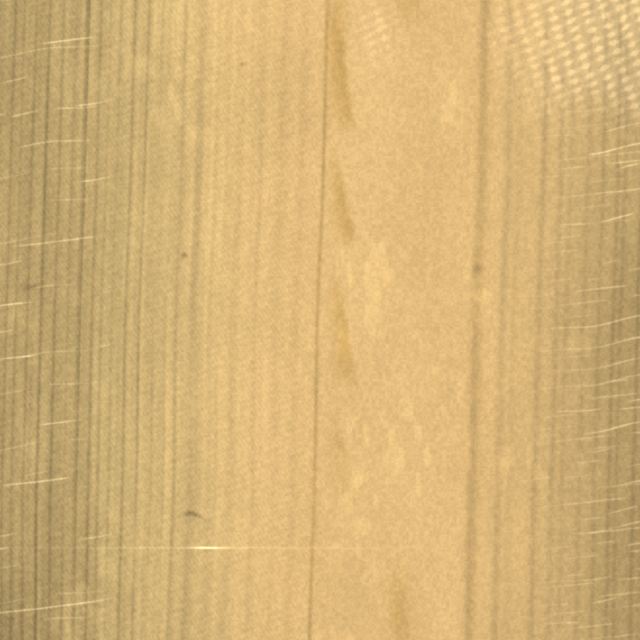
Give the GLSL for this texture, as a WebGL 1 fragment shader.

```glsl
precision highp float;
// Planed softwood board: leaning vertical growth rings around a clear golden band,
// shaded towards both sides, with saw scratches, flame figure and a glossy corner.
// Rings are jittered 1D cells; grain is value noise; scratches are broken sloped rows.
uniform vec2 u_resolution;

float hash(vec2 p) {
  vec3 q = fract(vec3(p.xyx) * 0.1031);
  q += dot(q, q.yzx + 33.33);
  return fract((q.x + q.y) * q.z);
}

float noise(vec2 p) {
  vec2 i = floor(p), f = fract(p);
  f = f * f * (3.0 - 2.0 * f);
  return mix(mix(hash(i), hash(i + vec2(1, 0)), f.x),
             mix(hash(i + vec2(0, 1)), hash(i + vec2(1, 1)), f.x), f.y);
}

float fbm(vec2 p) {
  float sum = 0.0, amp = 0.5;
  for (int i = 0; i < 4; i++) {
    sum += amp * noise(p);
    p = p * 2.03 + 17.1;
    amp *= 0.5;
  }
  return sum;
}

// Soft dark rings, one per unit of q, with random offset and strength
float rings(float q, float width) {
  float sum = 0.0;
  for (int k = -1; k <= 1; k++) {
    float id = floor(q) + float(k);
    float d = (q - id - 0.25 - 0.5 * hash(vec2(id, 3.0))) / width;
    sum += exp(-d * d) * (0.35 + 0.65 * hash(vec2(id, 9.0)));
  }
  return sum;
}

// Thin bright rows rising to the right, broken along x
float scratches(vec2 p, float spacing, float seed) {
  float row = (p.y - 0.13 * p.x) / spacing + 0.25 * noise(vec2(p.x * 14.0, seed));
  float id = floor(row);
  float d = (fract(row) - 0.3 - 0.4 * hash(vec2(id, seed))) * spacing / 0.0018;
  float gaps = smoothstep(0.35, 0.75, noise(vec2(p.x * 26.0 + id * 7.3, id + seed)));
  return exp(-d * d) * gaps * (0.4 + 0.6 * hash(vec2(id, seed + 5.0)));
}

// Soft elliptical mark
float mark(vec2 p, vec2 centre, vec2 size) {
  vec2 d = (p - centre) / size;
  return exp(-dot(d, d));
}

void main() {
  vec2 p = gl_FragCoord.xy / u_resolution;
  float g = p.x - 0.026 * (p.y - 0.5) + 0.005 * (noise(vec2(p.x * 3.0, p.y * 4.0)) - 0.5);

  // Broad shading, darker to the sides and lower right
  float leftSide = 1.0 - smoothstep(-0.03, 0.4, p.x);
  float rightSide = smoothstep(0.73, 1.02, p.x);
  float tone = 0.895 - 0.19 * leftSide - 0.19 * rightSide * (1.0 - 0.45 * p.y * p.y);
  tone += 0.02 * (p.y - 0.5) - 0.04 * smoothstep(0.25, 0.0, p.y) * leftSide;
  tone += 0.08 * (fbm(p * vec2(9.0, 6.0)) - 0.47);

  // Growth rings: fine on the left, wider inwards, closing up again to the right
  float fade = 0.7 + 0.6 * noise(vec2(g * 40.0, p.y * 5.0));
  float fine = rings(g / 0.019, 0.15) * (1.0 - smoothstep(0.2, 0.32, g));
  float wide = rings(g / 0.032 + 40.0, 0.22) * smoothstep(0.18, 0.3, g)
             * (1.0 - smoothstep(0.46, 0.49, g));
  float r = max(g - 0.72, 0.0);
  float closing = rings(22.0 * r + 60.0 * r * r + 80.0, 0.2) * smoothstep(0.725, 0.745, g);
  tone -= fade * (0.1 * fine + 0.065 * wide + 0.075 * closing);
  float seam = exp(-pow((g - 0.498) / 0.0035, 2.0)) + 0.5 * exp(-pow((g - 0.748) / 0.011, 2.0));
  tone -= 0.085 * seam * fade;
  tone -= 0.08 * exp(-pow((g - 0.127) / 0.002, 2.0)) * fade;
  tone += 0.07 * (noise(vec2(g * 170.0, p.y * 3.0)) - 0.5) * (1.0 - smoothstep(0.3, 0.5, g));

  // Flame figure: tongues leaning down to the right beside the seam
  float t = fract(p.y / 0.2 - 0.22 + 0.3 * noise(vec2(p.y * 5.0, 2.0)));
  float edge = 0.557 - 0.035 * t + 0.008 * (noise(p * 45.0) - 0.5);
  float flame = smoothstep(0.504, edge, p.x) * (1.0 - smoothstep(edge - 0.004, edge + 0.007, p.x));
  flame *= smoothstep(0.0, 0.2, t) * (1.0 - smoothstep(0.5, 1.0, t)) * smoothstep(0.1, 0.5, p.y);
  flame += 0.8 * mark(p, vec2(0.625 + 0.08 * (0.05 - p.y), 0.04), vec2(0.018, 0.07));
  flame += 0.6 * mark(p, vec2(0.64, 1.0), vec2(0.022, 0.04));
  flame += 0.7 * mark(p, vec2(0.528, 0.96), vec2(0.014, 0.08));
  tone -= 0.075 * flame;

  // Fibre grain and a faint diagonal weave
  float grain = noise(p * vec2(190.0, 150.0)) + noise(p * 330.0 + 9.0) - 1.0;
  float weave = sin(p.x * 520.0 + 2.0 * noise(p * 30.0)) * sin(p.y * 560.0 + p.x * 330.0);
  tone += 0.055 * grain + 0.016 * weave * (1.0 - smoothstep(0.45, 0.55, p.x));
  tone += 0.05 * smoothstep(0.55, 0.8, noise(p * vec2(75.0, 28.0))) * smoothstep(0.5, 0.7, fbm(p * 7.0 + 4.0));

  // Glossy ripples in the upper right corner
  float gloss = smoothstep(0.76, 0.9, p.x) * smoothstep(0.81, 0.92, p.y + 0.06 * noise(p * 12.0));
  gloss += 0.5 * mark(p, vec2(0.59, 0.95), vec2(0.035, 0.05)) + 0.4 * mark(p, vec2(0.79, 0.95), vec2(0.04, 0.06));
  float ripple = sin(p.x * 230.0 + p.y * 75.0) * 0.5 + sin(p.y * 390.0 - p.x * 170.0 + 3.0 * noise(p * 25.0)) * 0.5;
  tone += gloss * (0.045 + 0.13 * smoothstep(-0.1, 0.9, ripple) - 0.03 * smoothstep(0.0, 0.8, -ripple));

  // Saw scratches on both sides, one stray scratch, small dark blemishes
  float cuts = 0.9 * scratches(p, 0.098, 2.0) * (1.0 - smoothstep(0.13, 0.19, p.x));
  cuts += 0.5 * scratches(p, 0.047, 11.0) * (1.0 - smoothstep(0.1, 0.18, p.x));
  float sawn = smoothstep(0.8, 0.97, p.x) * (1.0 - smoothstep(0.75, 0.9, p.y));
  cuts += sawn * (0.75 * scratches(p, 0.033, 23.0) + 0.5 * scratches(p, 0.021, 37.0));
  cuts += 1.1 * mark(p, vec2(0.325, 0.144), vec2(0.024, 0.002)) + 0.25 * mark(p, vec2(0.3, 0.144), vec2(0.25, 0.002));
  tone += 0.24 * cuts;
  float spots = mark(p, vec2(0.302, 0.192 + 0.006 * sin(p.x * 90.0)), vec2(0.016, 0.004));
  spots += 0.6 * mark(p, vec2(0.05, 0.552), vec2(0.014, 0.005)) + mark(p, vec2(0.288, 0.602), vec2(0.004));
  spots += 0.8 * mark(p, vec2(0.378, 0.9), vec2(0.003)) + 0.5 * mark(p, vec2(0.745, 0.58), vec2(0.01, 0.007));
  tone -= 0.2 * spots;

  // Olive straw at the sides, warm gold in the middle
  float warm = smoothstep(0.15, 0.52, p.x) * (1.0 - 0.6 * rightSide);
  vec3 tint = mix(vec3(1.0, 0.86, 0.575), vec3(1.0, 0.83, 0.555), warm);
  tint -= vec3(0.0, 0.025, 0.07) * clamp(flame + 0.4 * seam, 0.0, 1.0);
  tint += vec3(0.0, 0.03, 0.09) * clamp(cuts + 0.5 * gloss, 0.0, 1.0);
  gl_FragColor = vec4(clamp(tone * tint, 0.0, 1.0), 1.0);
}
```
